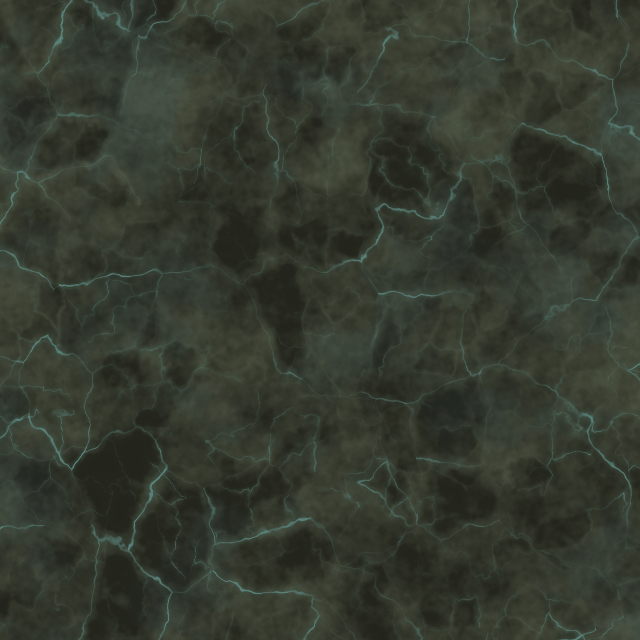
Give the GLSL for this texture, as a WebGL 2 fragment shader.

```glsl
#version 300 es
precision highp float;
// Dark green marble: mottled olive ground, dark islands and a web of thin teal veins.
// Veins are the borders of warped Voronoi cells, each border with its own strength;
// value noise gives the clouds, the warp, the fading of veins and the fine grain.

uniform vec2 u_resolution;
out vec4 fragColor;

const vec3 DARK_STONE  = vec3(0.130, 0.132, 0.100);
const vec3 LIGHT_STONE = vec3(0.266, 0.288, 0.226);
const vec3 BLUE_CLOUD  = vec3(0.205, 0.250, 0.230);
const vec3 HAZE_COLOR  = vec3(0.275, 0.365, 0.315);
const vec3 VEIN_COLOR  = vec3(0.355, 0.520, 0.495);

const vec2  MAIN_CELLS   = vec2(8.6, 7.4);  // vein cells across the canvas
const vec2  FINE_CELLS   = vec2(20.0, 18.0);
const float MAIN_WIDTH   = 0.0028;          // half widths in canvas units
const float FINE_WIDTH   = 0.0020;
const float GLOW_WIDTH   = 0.0055;
const float WARP_BROAD   = 0.110;
const float WARP_JAGGED  = 0.026;
const float CLOUD_SCALE  = 7.0;
const float CLOUD_GAIN   = 1.25;
const float MOTTLE_SCALE = 30.0;
const float MOTTLE_GAIN  = 0.85;
const float GRAIN_SCALE  = 105.0;
const float GRAIN_GAIN   = 0.50;
const float ISLAND_DEPTH = 0.40;

// Integer hash of a lattice point, two values in 0..1
vec2 hash2(vec2 cell) {
    uvec2 v = uvec2(ivec2(floor(cell)) + 4096);
    v = v * 1664525u + 1013904223u;
    v.x += v.y * 1664525u;
    v.y += v.x * 1664525u;
    v ^= v >> 16u;
    v.x += v.y * 1664525u;
    v.y += v.x * 1664525u;
    v ^= v >> 16u;
    return vec2(v >> 8u) / 16777216.0;
}

float noise(vec2 p) {
    vec2 i = floor(p), f = fract(p);
    f = f * f * (3.0 - 2.0 * f);
    float low  = mix(hash2(i).x, hash2(i + vec2(1, 0)).x, f.x);
    float high = mix(hash2(i + vec2(0, 1)).x, hash2(i + vec2(1, 1)).x, f.x);
    return mix(low, high, f.y);
}

float fbm(vec2 p, int octaves) {
    float sum = 0.0, amp = 0.516;
    p = mat2(0.8, 0.6, -0.6, 0.8) * p;
    for (int i = 0; i < octaves; i++) {
        sum += amp * (noise(p) - 0.5);
        p = mat2(1.6, 1.2, -1.2, 1.6) * p + 17.3;
        amp *= 0.5;
    }
    return sum;
}

vec2 fbm2(vec2 p, int octaves) {
    return vec2(fbm(p, octaves), fbm(p + 61.7, octaves));
}

// Returns (line, glow, border distance, cell random); lengths in canvas units
vec4 veins(vec2 uv, vec2 cells, float width, float sparsity) {
    vec2 p = uv * cells, base = floor(p), home = base, nearest = vec2(8.0);
    for (int y = -1; y <= 1; y++)
    for (int x = -1; x <= 1; x++) {
        vec2 cell = base + vec2(x, y);
        vec2 toSite = cell + hash2(cell) - p;
        if (dot(toSite, toSite) < dot(nearest, nearest)) { nearest = toSite; home = cell; }
    }
    float line = 0.0, glow = 0.0, border = 1.0;
    float soft = max(width, 1.2 / u_resolution.y);
    for (int y = -2; y <= 2; y++)
    for (int x = -2; x <= 2; x++) {
        if (x == 0 && y == 0) continue;
        vec2 cell = home + vec2(x, y);
        vec2 toSite = cell + hash2(cell) - p;
        float d = dot(0.5 * (nearest + toSite), normalize(toSite - nearest)) / cells.y;
        float strength = smoothstep(sparsity, 0.95, hash2(home + cell + 331.0).y);
        line = max(line, strength * (1.0 - smoothstep(0.0, soft, d)));
        glow = max(glow, strength * exp(-d / GLOW_WIDTH));
        border = min(border, d);
    }
    return vec4(line, glow, border, hash2(home + 77.0).x);
}

void main() {
    vec2 uv = gl_FragCoord.xy / u_resolution.y;
    vec2 jag = WARP_JAGGED * fbm2(uv * 32.0 + 5.0, 4);
    vec2 warped = uv + WARP_BROAD * fbm2(uv * 5.0, 4) + jag;
    vec4 mainVein = veins(warped, MAIN_CELLS, MAIN_WIDTH, 0.10);
    vec4 fineVein = veins(warped + 0.6 * jag + 9.0, FINE_CELLS, FINE_WIDTH, 0.15);

    // Mottled ground with dark islands inside some cells
    float islands = smoothstep(0.003, 0.022, mainVein.z) * smoothstep(0.40, 0.85, mainVein.w)
                  + 0.60 * smoothstep(0.001, 0.010, fineVein.z) * smoothstep(0.5, 0.9, fineVein.w);
    float tone = 0.67 - ISLAND_DEPTH * islands
               + CLOUD_GAIN * fbm(uv * CLOUD_SCALE + 31.0, 5)
               + MOTTLE_GAIN * fbm(uv * MOTTLE_SCALE + 3.0, 4)
               + GRAIN_GAIN * fbm(uv * GRAIN_SCALE + 40.0, 2);
    vec3 color = mix(DARK_STONE, LIGHT_STONE, clamp(tone, 0.06, 1.15));
    float blue = smoothstep(0.0, 0.22, fbm(uv * 8.0 + 83.0, 5));
    color = mix(color, BLUE_CLOUD * (0.70 + 0.50 * tone), 0.50 * blue);

    // Veins fade in and out along their length; fine ones gather in patches
    float fade = smoothstep(-0.20, 0.14, fbm(uv * 7.0 + 120.0, 4));
    float gather = 0.25 + 0.75 * smoothstep(-0.06, 0.16, fbm(uv * 6.0 + 150.0, 4));
    float rough = 0.65 + 0.9 * smoothstep(-0.2, 0.3, fbm(uv * 55.0 + 200.0, 2));
    float haze = 0.50 * mainVein.y * (0.2 + 0.8 * fade) + 0.38 * fineVein.y * gather;
    color = mix(color, HAZE_COLOR, clamp(haze * rough, 0.0, 0.75));
    float vein = mainVein.x * (0.15 + 0.75 * fade) + 0.50 * fineVein.x * gather * (0.3 + 0.7 * fade);
    color = mix(color, VEIN_COLOR, clamp(vein * rough, 0.0, 0.9));

    fragColor = vec4(color, 1.0);
}
```
